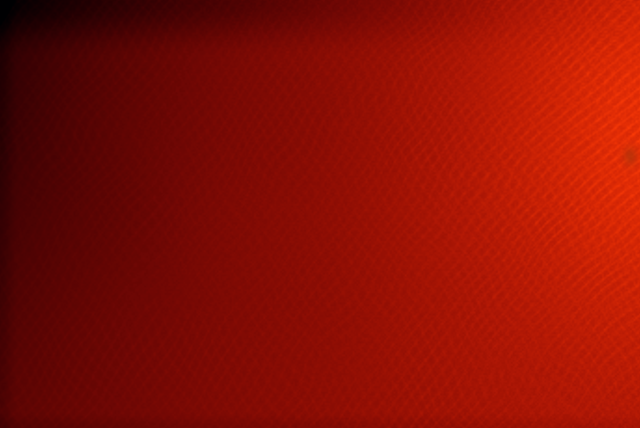
A Shadertoy shader for this background:

```glsl
// Dark red woven backdrop, lit from the right, with fine crossing diagonal threads.

const vec2 GLOW_CENTER = vec2(1.02, 0.70);
const vec2 SPOT_CENTER = vec2(0.985, 0.635);
const vec3 SPOT_COLOR = vec3(0.66, 0.20, 0.04);

float hash(vec2 p) {
    return fract(sin(dot(p, vec2(127.1, 311.7))) * 43758.5453);
}

float valueNoise(vec2 p) {
    vec2 cell = floor(p);
    vec2 f = fract(p);
    f = f * f * (3.0 - 2.0 * f);
    float low = mix(hash(cell), hash(cell + vec2(1, 0)), f.x);
    float high = mix(hash(cell + vec2(0, 1)), hash(cell + vec2(1, 1)), f.x);
    return mix(low, high, f.y);
}

float softBlob(vec2 p, vec2 center, vec2 radius) {
    vec2 d = (p - center) / radius;
    return exp(-dot(d, d));
}

// Red level of the backdrop before texture
float lighting(vec2 uv) {
    float left = 1.0 - uv.x;
    float level = 0.27 + 0.68 * uv.x - 0.25 * uv.x * uv.x;
    level += 0.20 * softBlob(uv, GLOW_CENTER, vec2(0.27, 0.42));
    level += 0.22 * (0.5 - uv.y) * left * left * left;
    level -= 0.16 * smoothstep(0.86, 1.0, uv.y) * min(1.0, left * 1.6);
    level -= 0.05 * smoothstep(0.04, 0.0, uv.y);
    level -= 0.06 * smoothstep(0.03, 0.0, uv.x);
    return level;
}

// Repeated soft ridges perpendicular to a direction, centred around zero
float threads(vec2 p, float angle, float pitch, float wobble) {
    float across = dot(p, vec2(cos(angle), sin(angle)));
    float bend = wobble * (valueNoise(p * 9.0 + angle) - 0.5);
    float wave = 0.5 + 0.5 * cos(6.28319 * (across / pitch + bend));
    return wave * wave * wave - 0.3125;
}

// Diamond mesh, plus broad grooves near the light
float weave(vec2 p, vec2 uv) {
    float rising = threads(p, -0.62, 0.021, 1.6);
    float falling = threads(p, 0.56, 0.023, 1.6);
    float patches = 0.4 + 0.8 * valueNoise(p * 6.0 + 20.0);
    float mesh = (rising + 0.75 * falling) * patches;
    float grooves = threads(p, -0.90, 0.019, 0.7);
    float sheen = softBlob(uv, vec2(1.0, 0.68), vec2(0.26, 0.48));
    return mesh * mix(0.016, 0.035, uv.x) + grooves * 0.055 * sheen;
}

// Green and blue rise slowly with red, shifting from maroon to orange
vec3 redRamp(float level) {
    float r = clamp(level, 0.0, 1.0);
    return vec3(r, 0.24 * pow(r, 2.6), 0.007 + 0.016 * r);
}

void mainImage(out vec4 fragColor, in vec2 fragCoord) {
    vec2 uv = fragCoord / iResolution.xy;
    vec2 p = fragCoord / iResolution.y;

    // Light, cloth texture and grain
    float level = lighting(uv);
    level += weave(p, uv);
    level += 0.025 * (valueNoise(p * 4.0) - 0.5);
    level += 0.035 * (valueNoise(p * 230.0) - 0.5) * (0.4 + uv.x);
    vec3 color = redRamp(level);

    // Faint dull spot at the right edge
    float spot = softBlob(uv, SPOT_CENTER, vec2(0.011, 0.022));
    color = mix(color, SPOT_COLOR, 0.65 * spot);

    fragColor = vec4(color, 1.0);
}
```
